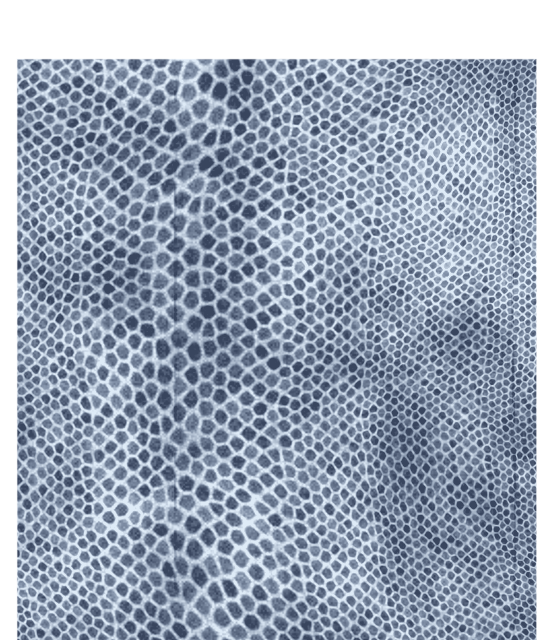
A WebGL 2 fragment shader for this texture:

```glsl
#version 300 es
precision highp float;

uniform vec2 u_resolution;
out vec4 fragColor;

// Layout, in units of canvas height
const vec3 CLOTH = vec3(0.027, 0.838, 0.9075);  // left, right, top
const float SPINE_X = 0.284;
const float SPINE_BOW = 0.045;
const float LEFT_SEAM = 0.274;
const float RIGHT_SEAM = 0.803;

// Scales: columns per unit is DENSITY + THINNING * distance from the spine
const float DENSITY = 39.0;
const float THINNING = 135.0;
const float ROW_STRETCH = 1.45;
const float BANDS_PER_OCTAVE = 2.5;
const float JITTER = 0.40;
const float GRAIN = 0.30;

// Dye, from dark scale to pale gap
const vec3 INK = vec3(0.22, 0.27, 0.37);
const vec3 DENIM = vec3(0.52, 0.58, 0.67);
const vec3 PALE = vec3(0.87, 0.92, 0.97);

// Faded and dark patches: x, y, radius, strength
const vec4 PATCHES[9] = vec4[9](
  vec4(0.69, 0.69, 0.10, 0.16), vec4(0.60, 0.56, 0.08, 0.10),
  vec4(0.42, 0.64, 0.08, 0.10), vec4(0.08, 0.10, 0.10, 0.09),
  vec4(0.64, 0.32, 0.09, -0.20), vec4(0.73, 0.48, 0.05, -0.16),
  vec4(0.75, 0.20, 0.08, -0.13), vec4(0.25, 0.55, 0.07, -0.10),
  vec4(0.06, 0.36, 0.08, -0.08));

float hash(vec2 p) {
  return fract(sin(dot(p, vec2(127.1, 311.7))) * 43758.5453);
}

float noise(vec2 p) {
  vec2 i = floor(p), f = fract(p);
  f = f * f * (3.0 - 2.0 * f);
  return mix(mix(hash(i), hash(i + vec2(1, 0)), f.x),
             mix(hash(i + vec2(0, 1)), hash(i + vec2(1, 1)), f.x), f.y);
}

float fbm(vec2 p) {
  float sum = 0.0, amp = 0.5;
  for (int i = 0; i < 4; i++) {
    sum += amp * noise(p);
    p = p * 2.03 + 17.3;
    amp *= 0.5;
  }
  return sum;
}

// Distance from the spine to column number, and back
float toColumn(float d) {
  return d * (DENSITY + 0.5 * THINNING * abs(d));
}

float fromColumn(float u) {
  return sign(u) * (sqrt(DENSITY * DENSITY + 2.0 * THINNING * abs(u)) - DENSITY) / THINNING;
}

// Row height is stepped, so neighbouring columns keep one diamond lattice
float rowHeight(float k) {
  float octave = log2(1.0 + THINNING * abs(fromColumn(k)) / DENSITY);
  return ROW_STRETCH / DENSITY * exp2(-floor(octave * BANDS_PER_OCTAVE + 0.5) / BANDS_PER_OCTAVE);
}

// Cellular scales that shrink away from the spine: x = nearest, y = second, z = cell id
vec3 scales(vec2 q) {
  float column = floor(toColumn(q.x) + 0.5);
  float localDensity = DENSITY + THINNING * abs(q.x);
  vec3 best = vec3(9.0, 9.0, 0.0);
  for (int i = -2; i <= 2; i++) {
    float k = column + float(i);
    float rowSize = rowHeight(k);
    float row = floor(q.y / rowSize - 0.5 * k + 0.5);
    for (int j = -1; j <= 1; j++) {
      vec2 id = vec2(k, row + float(j));
      vec2 shift = JITTER * (vec2(hash(id), hash(id + 71.3)) - 0.5);
      vec2 center = vec2(fromColumn(k + shift.x), (id.y + 0.5 * k + 0.7 * shift.y) * rowSize);
      float d = length((q - center) * localDensity);
      if (d < best.x) best = vec3(d, best.x, hash(id + 19.7));
      else best.y = min(best.y, d);
    }
  }
  return best;
}

void main() {
  vec2 p = gl_FragCoord.xy / u_resolution.y;
  float px = 1.0 / u_resolution.y;

  // Bend the grid around the spine
  float bow = 2.0 * p.y - 1.0;
  vec2 q = p - vec2(SPINE_X + SPINE_BOW * bow * bow, 0.5);
  q += 0.03 * (vec2(noise(p * 6.0), noise(p * 6.0 + 40.0)) - 0.5);
  vec3 cell = scales(q);

  // Uneven dye
  float fade = 0.60 * (fbm(p * vec2(11.0, 9.0)) - 0.47);
  for (int i = 0; i < 9; i++) {
    vec2 r = (p - PATCHES[i].xy) / PATCHES[i].z;
    fade += PATCHES[i].w * exp(-dot(r, r));
  }

  // Dark rounded scales with soft pale gaps
  float body = smoothstep(0.0, 0.48, cell.y - cell.x) * (1.0 - smoothstep(0.40, 0.85, cell.x));
  float far = smoothstep(0.08, 0.40, abs(q.x));
  float scaleTone = mix(0.02, 0.08, far) + 0.34 * cell.z + 0.12 * cell.x;
  float gapTone = mix(0.90, 0.86, far);
  float tone = mix(gapTone, scaleTone, body) + fade;

  // Woven grain
  tone += GRAIN * (noise(p * 330.0) - 0.5) + 0.5 * GRAIN * (noise(p * vec2(160.0, 210.0)) - 0.5);

  // Seams
  float stitch = smoothstep(0.35, 0.65, noise(vec2(3.0, p.y * 60.0)));
  float rightX = RIGHT_SEAM + 0.002 * sin(p.y * 9.0);
  tone -= 0.32 * (0.4 + 0.6 * stitch) * (1.0 - smoothstep(0.0007, 0.0015 + px, abs(p.x - rightX)));
  tone -= 0.25 * stitch * (1.0 - smoothstep(0.0007, 0.0015 + px, abs(p.x - LEFT_SEAM)));

  tone = clamp(tone, 0.0, 1.0);
  vec3 color = mix(INK, DENIM, min(2.0 * tone, 1.0));
  color = mix(color, PALE, max(2.0 * tone - 1.0, 0.0));

  // Cloth on a white ground
  float inset = min(min(p.x - CLOTH.x, CLOTH.y - p.x), CLOTH.z - p.y);
  fragColor = vec4(mix(vec3(1.0), color, smoothstep(-px, px, inset)), 1.0);
}
```
